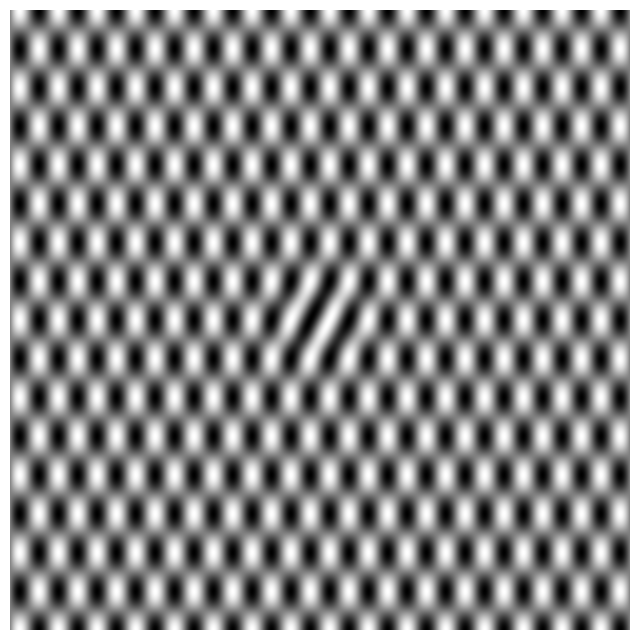
Reproduce this pattern procedurally as a WebGL 1 fragment shader.

```glsl
precision highp float;
// Grey lattice of crossed waves with a slanted stripe patch at the centre, in a white frame.

uniform vec2 u_resolution;

const float PI = 3.14159265;
const float MARGIN = 0.0156;            // white frame width
const vec2 WAVE_COUNT = vec2(16.0, 8.0); // wave periods across the panel
const float PATCH_SIGMA = 0.051;         // spread of the stripe patch
const float MID_GREY = 0.5;
const float CONTRAST = 0.5;
const vec3 FRAME_COLOR = vec3(1.0);

// Coverage of the centred square panel, smoothed over one pixel
float panelMask(vec2 p, float pixel) {
  vec2 d = abs(p - 0.5) - (0.5 - MARGIN);
  return 1.0 - smoothstep(-0.5 * pixel, 0.5 * pixel, max(d.x, d.y));
}

void main() {
  float side = min(u_resolution.x, u_resolution.y);
  vec2 canvas = (gl_FragCoord.xy - 0.5 * u_resolution) / side + 0.5;
  vec2 centred = (canvas - 0.5) / (1.0 - 2.0 * MARGIN);

  // Two mirrored plane waves add up to the lattice
  vec2 phase = 2.0 * PI * WAVE_COUNT * centred;
  float rising = sin(phase.x - phase.y);
  float falling = sin(phase.x + phase.y);
  float lattice = 0.5 * (rising + falling);

  // A Gaussian patch keeps only the rising wave
  float patchWeight = exp(-dot(centred, centred) / (2.0 * PATCH_SIGMA * PATCH_SIGMA));
  float wave = mix(lattice, rising, patchWeight);

  vec3 panel = vec3(MID_GREY + CONTRAST * wave);
  gl_FragColor = vec4(mix(FRAME_COLOR, panel, panelMask(canvas, 1.0 / side)), 1.0);
}
```
